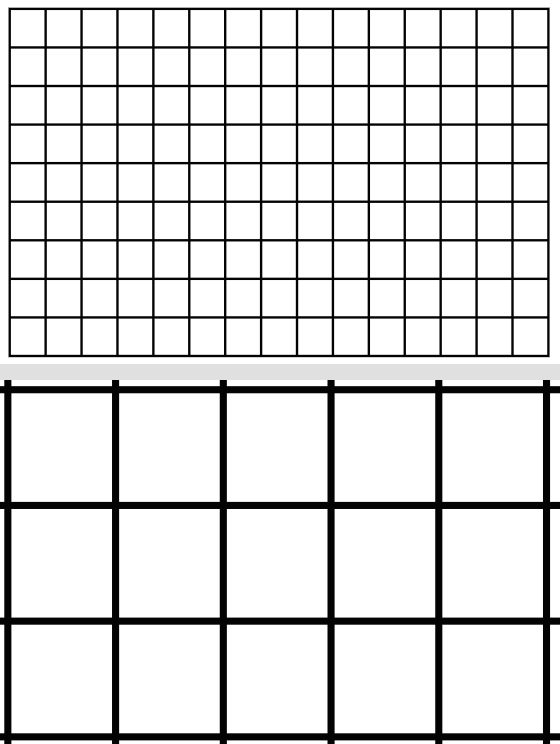
Top: the whole. Bottom: its middle third, enlarged.
This pattern is drawn by a WebGL 1 fragment shader. Its source:

```glsl
precision highp float;
// A ruled grid of 15 by 9 empty cells: even black lines on white paper,
// closed by an outer frame with square corners and a narrow margin.
// Each axis measures the distance to its nearest line, clipped to the frame.

uniform vec2 u_resolution;

// Lengths are fractions of the canvas height.
#define CELL_COUNT vec2(15.0, 9.0)
#define GRID_ORIGIN vec2(0.0267, 0.0220)
#define CELL_SIZE vec2(0.09866, 0.10596)
#define LINE_WIDTH 0.0065
#define INK_COLOR vec3(0.01)
#define PAPER_COLOR vec3(1.0)

// Distance on each axis to the nearest of the ruled lines
vec2 nearestLineDistance(vec2 p) {
  vec2 index = clamp(floor(p / CELL_SIZE + 0.5), vec2(0.0), CELL_COUNT);
  return abs(p - index * CELL_SIZE);
}

// Signed distance to a box centred on the origin, with square corners
float boxDistance(vec2 p, vec2 halfSize) {
  vec2 d = abs(p) - halfSize;
  return max(d.x, d.y);
}

// Share of a pixel covered by a shape at a signed distance
float coverage(float distanceToEdge, float pixel) {
  return clamp(0.5 - distanceToEdge / pixel, 0.0, 1.0);
}

void main() {
  float pixel = 1.0 / u_resolution.y;
  vec2 p = gl_FragCoord.xy * pixel - GRID_ORIGIN;

  // Vertical and horizontal rules
  vec2 edge = nearestLineDistance(p) - 0.5 * LINE_WIDTH;
  float vertical = coverage(edge.x, pixel);
  float horizontal = coverage(edge.y, pixel);
  float rules = 1.0 - (1.0 - vertical) * (1.0 - horizontal);

  // Frame that ends the rules at the outer lines
  vec2 halfGrid = 0.5 * CELL_COUNT * CELL_SIZE;
  float frame = coverage(boxDistance(p - halfGrid, halfGrid + 0.5 * LINE_WIDTH), pixel);

  gl_FragColor = vec4(mix(PAPER_COLOR, INK_COLOR, min(rules, frame)), 1.0);
}
```
